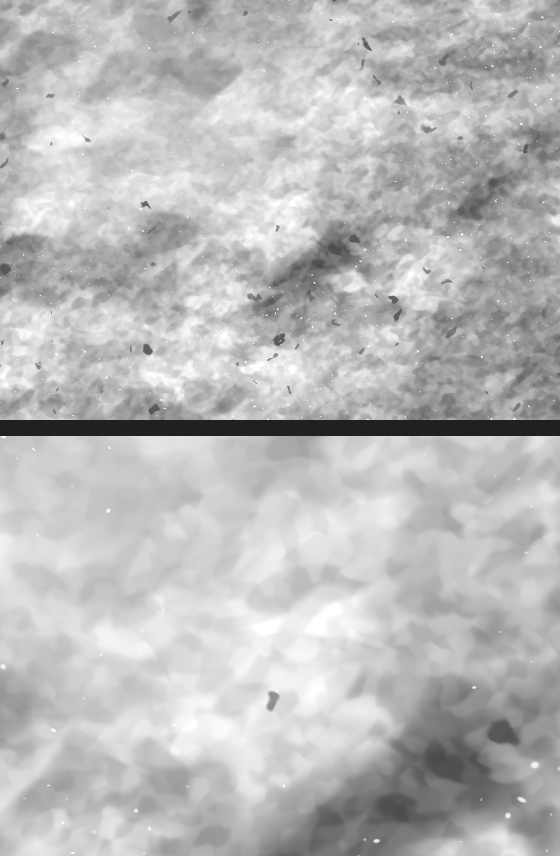
Top: the whole. Bottom: its middle third, enlarged.
This texture is drawn by a Shadertoy shader. Its source:

```glsl
const float BASE_GREY = 0.705;
const float PIT_GREY = 0.31;
const float GLINT_GREY = 1.0;
const float GRAIN_TILT = 0.28;

vec3 hash3(vec2 cell, float seed) {
    vec3 q = fract(vec3(cell.xyx) * vec3(0.1031, 0.1030, 0.0973) + seed * 0.137);
    q += dot(q, q.yxz + 33.33);
    return fract((q.xxy + q.yzz) * q.zyx);
}

vec2 rotate(vec2 p, float angle) {
    float c = cos(angle), s = sin(angle);
    return vec2(c * p.x + s * p.y, c * p.y - s * p.x);
}

// Layered sines bend the cell borders
vec2 wavyWarp(vec2 p, float freq, float amount) {
    vec2 w = sin(p.yx * freq + vec2(0.7, 2.9));
    w += 0.6 * sin(p.yx * freq * 2.3 + 1.7 * w.yx + p * freq);
    w += 0.4 * sin(p.yx * freq * 4.9 + 2.1 * w);
    return p + amount * w;
}

// Cellular noise with blended borders; higher sharpness gives crisper flakes
float softCells(vec2 p, float sharpness, float seed) {
    vec2 cell = floor(p);
    float total = 0.0, weight = 0.0;
    for (int y = -1; y <= 1; y++)
    for (int x = -1; x <= 1; x++) {
        vec2 c = cell + vec2(x, y);
        vec3 h = hash3(c, seed);
        vec2 d = p - c - 0.15 - 0.7 * h.xy;
        float w = exp(-sharpness * dot(d, d));
        total += w * h.z;
        weight += w;
    }
    return total / weight - 0.5;
}

// Slow field from 0 to 1 that gathers marks into groups
float cluster(vec2 p, float seed) {
    float a = sin(p.x * 7.1 + 2.0 * sin(p.y * 5.3 + seed) + seed);
    float b = sin(p.y * 8.7 - 1.6 * sin(p.x * 6.1 - seed));
    return 0.5 + 0.25 * (a + b);
}

// Pale, smooth zone at the upper left
float smoothZone(vec2 p) {
    vec2 d = rotate(p - vec2(0.36, 0.74), GRAIN_TILT) * vec2(1.0, 1.35);
    return 1.0 - smoothstep(0.15, 0.72, length(d));
}

// Scattered tilted ovals: radius range in cell units, edge is the solid share
float scatter(vec2 p, float freq, vec2 radius, float edge, float density, float seed) {
    vec2 cell = floor(p * freq);
    float cover = 0.0;
    for (int y = -1; y <= 1; y++)
    for (int x = -1; x <= 1; x++) {
        vec2 c = cell + vec2(x, y);
        vec3 place = hash3(c, seed);
        vec3 shape = hash3(c, seed + 5.3);
        vec2 centre = c + place.xy;
        float group = cluster(centre / freq, seed);
        float chance = density * group * group * (1.0 - 0.75 * smoothZone(centre / freq));
        vec2 d = rotate(p * freq - centre, (shape.x - 0.5) * 2.4);
        d.y *= 1.0 + 1.3 * shape.y;
        float r = mix(radius.x, radius.y, shape.z * shape.z);
        float mark = 1.0 - smoothstep(edge * r, r, length(d));
        cover = max(cover, mark * step(place.z, chance));
    }
    return cover;
}

// Mineral grains from broad flakes down to fine dust
float stoneTone(vec2 p, float calm) {
    vec2 q = rotate(p, GRAIN_TILT) * vec2(0.8, 1.25);
    vec2 broad = wavyWarp(q, 9.0, 0.028);
    vec2 fine = wavyWarp(q, 31.0, 0.007);
    float rough = mix(1.15, 0.55, calm);
    float tone = 0.24 * softCells(broad * 4.0, 9.0, 1.0);
    tone += 0.20 * softCells(broad * 8.5 + 3.1, 14.0, 2.0);
    tone += 0.16 * rough * softCells(fine * 18.0 + 7.7, 12.0, 3.0);
    tone += 0.15 * rough * softCells(fine * 37.0, 9.0, 4.0);
    tone += 0.10 * rough * softCells(wavyWarp(p, 60.0, 0.003) * 78.0, 7.0, 6.0);
    return tone;
}

void mainImage(out vec4 fragColor, in vec2 fragCoord) {
    vec2 p = fragCoord / iResolution.y;
    float calm = smoothZone(p);

    float grey = BASE_GREY + 0.13 * (calm - 0.25) + stoneTone(p, calm);

    // Dark stains, ragged pits and small flecks
    vec2 ragged = wavyWarp(p, 47.0, 0.005);
    ragged += 0.016 * vec2(softCells(p * 42.0, 9.0, 8.0), softCells(p * 42.0, 9.0, 9.0));
    float stain = scatter(ragged, 5.0, vec2(0.25, 0.60), 0.1, 0.9, 2.1);
    float pits = scatter(ragged, 7.0, vec2(0.10, 0.25), 0.6, 0.65, 2.1);
    float flecks = scatter(ragged, 19.0, vec2(0.12, 0.36), 0.4, 0.5, 2.1);
    grey -= 0.13 * stain;
    grey = mix(grey, PIT_GREY, max(0.85 * pits, 0.6 * flecks));

    // Tiny glints in loose groups
    float glints = scatter(p, 42.0, vec2(0.08, 0.23), 0.3, 0.55, 4.4);
    float sparkle = scatter(p, 75.0, vec2(0.12, 0.25), 0.2, 0.35, 7.2);
    grey = mix(grey, GLINT_GREY, max(0.85 * glints, 0.5 * sparkle));

    fragColor = vec4(vec3(clamp(grey, 0.0, 1.0)), 1.0);
}
```
